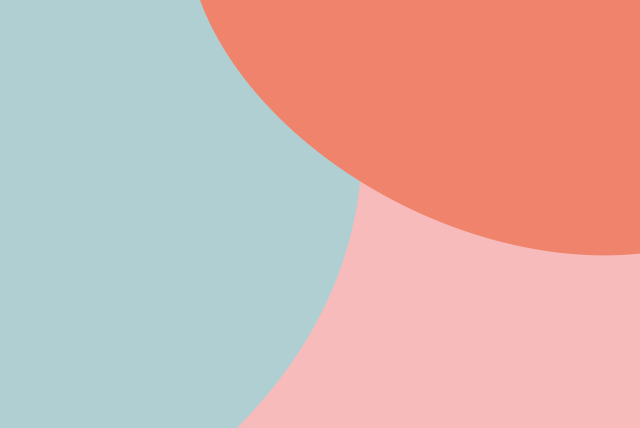
Write a Shadertoy shader that draws this background.

```glsl
// Flat backdrop of three colours: a tilted coral ellipse and a teal ellipse over pink.

const vec3 PINK  = vec3(0.969, 0.733, 0.733);
const vec3 TEAL  = vec3(0.690, 0.812, 0.822);
const vec3 CORAL = vec3(0.941, 0.514, 0.420);

// Width of the working space; its height is 1
const float ASPECT = 1.5;

// Teal ellipse
const vec2 TEAL_CENTRE = vec2(-0.6023, 0.6553);
const vec2 TEAL_RADII  = vec2(1.45, 1.0875);

// Coral ellipse: x^2 + tilt*x*y + squash*y^2 = size*y about its lowest point
const vec2  CORAL_LOWEST = vec2(1.416, 0.4033);
const float CORAL_TILT   = 0.853;
const float CORAL_SQUASH = 1.668;
const float CORAL_SIZE   = 1.691;

// Implicit curves, negative inside
float tealEllipse(vec2 p) {
    return length((p - TEAL_CENTRE) / TEAL_RADII) - 1.0;
}

float coralEllipse(vec2 p) {
    vec2 q = p - CORAL_LOWEST;
    return q.x * q.x + CORAL_TILT * q.x * q.y
         + CORAL_SQUASH * q.y * q.y - CORAL_SIZE * q.y;
}

// Coverage of a shape with an edge one pixel wide
float coverage(float field) {
    float slope = length(vec2(dFdx(field), dFdy(field)));
    return clamp(0.5 - field / max(slope, 1e-6), 0.0, 1.0);
}

void mainImage(out vec4 fragColor, in vec2 fragCoord) {
    vec2 p = fragCoord / iResolution.xy * vec2(ASPECT, 1.0);

    // Layers from back to front
    vec3 colour = mix(PINK, TEAL, coverage(tealEllipse(p)));
    colour = mix(colour, CORAL, coverage(coralEllipse(p)));

    fragColor = vec4(colour, 1.0);
}
```
